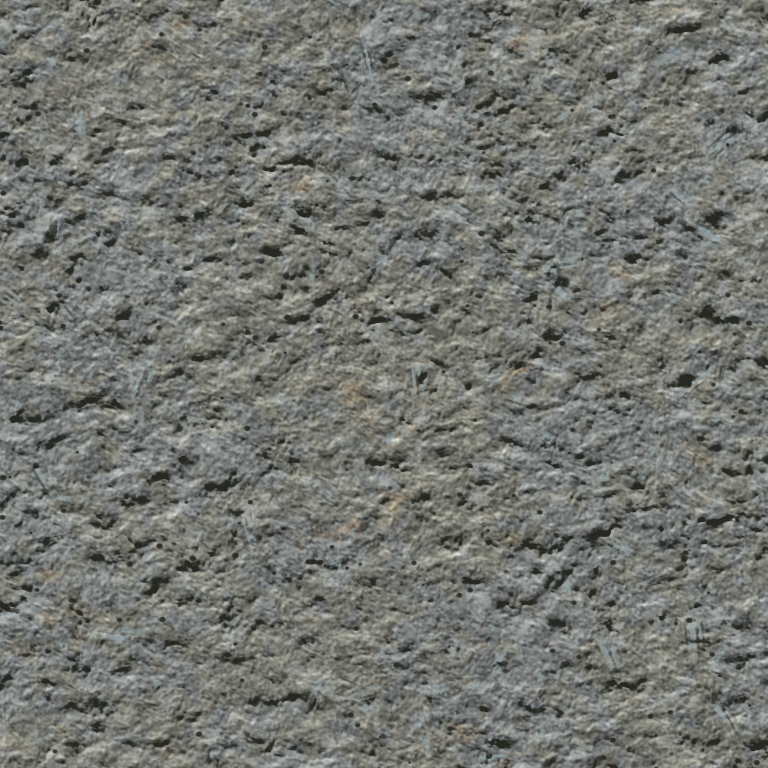
Give the GLSL for this texture, as a Shadertoy shader.

```glsl
// Rough weathered grey stone with crumbly relief, dark crevices, small pits and pale bluish fibres.

const vec3 WARM_TINT  = vec3(1.010, 1.010, 0.935);
const vec3 COOL_TINT  = vec3(0.980, 1.008, 0.998);
const vec3 DARK       = vec3(0.150, 0.158, 0.132);
const vec3 PALE       = vec3(0.640, 0.655, 0.640);
const vec3 BLUE_PALE  = vec3(0.590, 0.660, 0.675);
const vec3 OCHRE      = vec3(0.540, 0.475, 0.380);
const float BASE_TONE = 0.453;
const float RELIEF    = 1.15;             // strength of the light from above
const float SWELL     = 0.14;             // high ground is lighter
const float GRAIN     = 0.15;
const vec2 CLUMP_FREQ = vec2(29.0, 38.0); // clumps per canvas, wider than tall
const vec2 LIGHT_STEP = vec2(-0.0015, 0.0035);
const vec2 SHADE_STEP = vec2(-0.0020, 0.0068);
const float PIT_CELLS   = 28.0;
const float FIBRE_CELLS = 11.0;
const mat2 OCTAVE = mat2(1.6, 1.2, -1.2, 1.6);

float hash(vec2 p) {
    vec3 q = fract(vec3(p.xyx) * 0.1031);
    q += dot(q, q.yzx + 33.33);
    return fract((q.x + q.y) * q.z);
}

vec2 hash2(vec2 p) {
    return vec2(hash(p + 11.7), hash(p + 57.3));
}

float noise(vec2 p) {
    vec2 i = floor(p), f = fract(p);
    f = f * f * f * (f * (f * 6.0 - 15.0) + 10.0);
    return mix(mix(hash(i), hash(i + vec2(1, 0)), f.x),
               mix(hash(i + vec2(0, 1)), hash(i + vec2(1, 1)), f.x), f.y);
}

float fbm(vec2 p) {
    float sum = 0.0, weight = 1.0, total = 0.0;
    for (int i = 0; i < 4; i++) {
        sum += weight * noise(p);
        total += weight;
        weight *= 0.62;
        p = OCTAVE * p + 19.3;
    }
    return sum / total;
}

vec2 bend(vec2 p) {
    return vec2(noise(p + 3.1), noise(p + 41.7)) - 0.5;
}

// Height of the crumbly surface, bent a little so that clumps are ragged
float height(vec2 p) {
    vec2 q = p + 0.014 * bend(p * 12.0) + 0.006 * bend(OCTAVE * p * 24.0);
    return fbm(q * CLUMP_FREQ + 70.0);
}

// Small round holes, at most one per cell, gathered in patches
float pits(vec2 p) {
    vec2 cell = floor(p * PIT_CELLS);
    float hole = 0.0;
    for (int y = -1; y <= 1; y++)
    for (int x = -1; x <= 1; x++) {
        vec2 id = cell + vec2(x, y);
        vec2 centre = (id + hash2(id)) / PIT_CELLS;
        float radius = mix(0.0018, 0.0042, hash(id + 5.9));
        float present = step(hash(id + 91.3), 0.28 * noise(id * 0.25));
        float dist = length((p - centre) * vec2(1.0, 1.2));
        hole = max(hole, present * smoothstep(radius + 0.0015, radius - 0.0015, dist));
    }
    return hole;
}

// Bundles of parallel fibres: x = pale strands, y = dark gaps
vec2 fibres(vec2 p) {
    vec2 cell = floor(p * FIBRE_CELLS), strands = vec2(0.0);
    for (int y = -1; y <= 1; y++)
    for (int x = -1; x <= 1; x++) {
        vec2 id = cell + vec2(x, y);
        vec2 d = p - (id + hash2(id + 7.0)) / FIBRE_CELLS;
        float angle = 3.14159 * hash(id + 23.0);
        float c = cos(angle), s = sin(angle);
        vec2 q = vec2(c * d.x + s * d.y, c * d.y - s * d.x);
        q.y += 6.0 * (hash(id + 31.0) - 0.5) * q.x * q.x;
        vec2 size = vec2(0.050, 0.020) * mix(0.6, 1.15, hash(id + 47.0));
        float mask = smoothstep(1.0, 0.3, length(q / size)) * step(hash(id + 63.0), 0.6);
        mask *= smoothstep(0.25, 0.60, noise(p * 60.0 + 9.0));
        float strand = noise(q * vec2(40.0, 270.0) + id * 17.0);
        strands = max(strands, mask * vec2(smoothstep(0.50, 0.80, strand),
                                           smoothstep(0.35, 0.10, strand)));
    }
    return strands;
}

void mainImage(out vec4 fragColor, in vec2 fragCoord) {
    vec2 uv = fragCoord / min(iResolution.x, iResolution.y);

    // Relief lit from above, with fine grain
    float h = height(uv);
    float lit = h - height(uv + LIGHT_STEP);
    float overhang = height(uv + SHADE_STEP) - h;
    float grain = noise(OCTAVE * uv * 125.0) - 0.5;
    float tone = BASE_TONE + RELIEF * lit + SWELL * (h - 0.5) + GRAIN * grain;

    // Warm and cool stone, with rare ochre stains
    float warmth = 0.4 * noise(uv * 7.0 + 8.0) + 0.6 * noise(OCTAVE * uv * 24.0 + 15.0);
    vec3 col = tone * mix(COOL_TINT, WARM_TINT, smoothstep(0.30, 0.65, warmth));
    float stain = smoothstep(0.70, 0.85, fbm(uv * vec2(15.0, 20.0) + 33.0));
    col = mix(col, OCHRE * tone / BASE_TONE, 0.55 * stain);

    // Pale flakes, bluish specks and fibres
    float flake = smoothstep(0.60, 0.72, fbm(uv * vec2(40.0, 46.0) + 120.0));
    col = mix(col, PALE + (tone - BASE_TONE) * 0.6, 0.55 * flake);
    float speck = smoothstep(0.76, 0.93, noise(OCTAVE * uv * 80.0 + 51.0));
    col = mix(col, BLUE_PALE, 0.5 * speck * smoothstep(0.65, 0.35, warmth));
    vec2 strands = fibres(uv);
    col = mix(col, BLUE_PALE, 0.65 * strands.x);
    col = mix(col, DARK, 0.45 * strands.y);

    // Crevices under overhangs, denser in some patches
    float patchiness = 0.13 * (noise(uv * 8.0 + 77.0) - 0.5);
    float crevice = smoothstep(0.17, 0.37, overhang + 0.75 * (0.5 - h) + patchiness);
    col = mix(col, DARK, max(crevice, 0.9 * pits(uv)));

    fragColor = vec4(clamp(col, 0.0, 1.0), 1.0);
}
```
